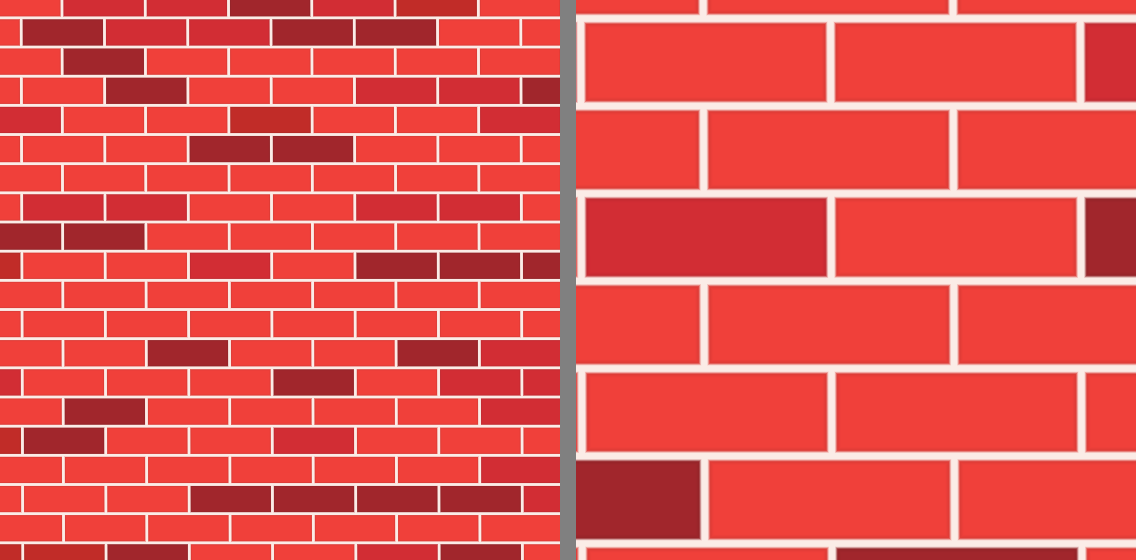
Left, the full canvas; right, a detail of the centre.
Reproduce this pattern procedurally as a WebGL 2 fragment shader.

```glsl
#version 300 es
precision highp float;

uniform vec2 u_resolution;
out vec4 fragColor;

// Layout, in canvas heights
const vec2  BRICK_PITCH  = vec2(0.1487, 0.05208);
const vec2  GRID_OFFSET  = vec2(0.256, 0.3875);  // in bricks, from the top left
const float ROW_STAGGER  = 0.4905;               // in bricks
const float COLUMN_DRIFT = 0.003;                // sideways lean, top to bottom
const float MORTAR_WIDTH = 0.0051;
const float EDGE_SOFT    = 0.0011;
const float RIM_WIDTH    = 0.0032;
const float RIM_SHADE    = 0.91;

// Share of each accent tone in a busy row
const float DARK_SHARE    = 0.19;
const float CRIMSON_SHARE = 0.18;
const float RUST_SHARE    = 0.06;
const float QUIET_FACTOR  = 0.18;  // accents left in every fourth row
const float PAIR_CHANCE   = 0.32;  // chance to repeat the left neighbour
const uint  SEED          = 37u;

const vec3 MORTAR  = vec3(0.985, 0.925, 0.905);
const vec3 SCARLET = vec3(0.940, 0.250, 0.228);
const vec3 CRIMSON = vec3(0.825, 0.175, 0.205);
const vec3 RUST    = vec3(0.755, 0.172, 0.155);
const vec3 DARK    = vec3(0.630, 0.150, 0.172);

uint scramble(uint n) {
    n = n * 747796405u + 2891336453u;
    n = ((n >> ((n >> 28u) + 4u)) ^ n) * 277803737u;
    return (n >> 22u) ^ n;
}

float hash(ivec2 cell, uint salt) {
    uint n = scramble(uint(cell.x + 512) + scramble(uint(cell.y + 512) + scramble(salt)));
    return float(n >> 8u) / 16777216.0;
}

vec3 brickColor(ivec2 cell) {
    // Some bricks share the tone of the one on their left
    ivec2 source = cell;
    if (hash(cell, SEED + 1u) < PAIR_CHANCE) source.x -= 1;

    float activity = (cell.y & 3) == 2 ? QUIET_FACTOR : 1.0;
    float pick = hash(source, SEED) / activity;
    if (pick < DARK_SHARE) return DARK;
    if (pick < DARK_SHARE + CRIMSON_SHARE) return CRIMSON;
    if (pick < DARK_SHARE + CRIMSON_SHARE + RUST_SHARE) return RUST;
    return SCARLET;
}

void main() {
    vec2 p = gl_FragCoord.xy / u_resolution.y;
    float depth = 1.0 - p.y;

    // Running bond, rows counted downward
    vec2 grid = vec2(p.x - COLUMN_DRIFT * depth, depth) / BRICK_PITCH + GRID_OFFSET;
    float row = floor(grid.y);
    grid.x += ROW_STAGGER * mod(row, 2.0);
    ivec2 cell = ivec2(floor(grid));

    // Distance into the brick, negative within the mortar
    vec2 local = fract(grid);
    vec2 toJoint = min(local, 1.0 - local) * BRICK_PITCH;
    float inset = min(toJoint.x, toJoint.y) - 0.5 * MORTAR_WIDTH;

    // Flat face with a faint darker rim
    float rim = smoothstep(0.0, RIM_WIDTH, inset);
    vec3 face = brickColor(cell) * mix(RIM_SHADE, 1.0, rim);

    float soft = max(EDGE_SOFT, 0.6 / u_resolution.y);
    vec3 color = mix(MORTAR, face, smoothstep(-soft, soft, inset));
    fragColor = vec4(color, 1.0);
}
```
